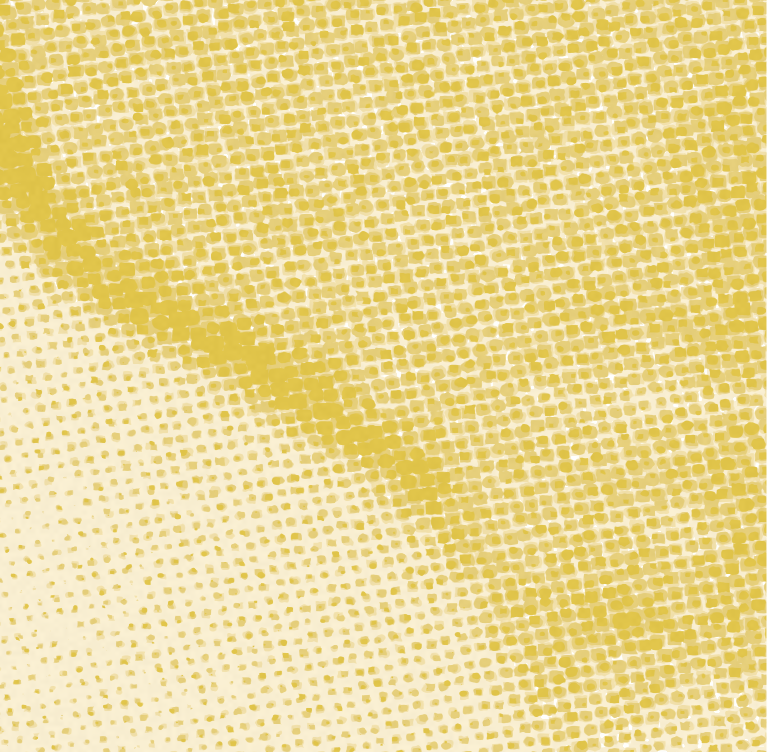
Reproduce this pattern procedurally as a WebGL 2 fragment shader.

```glsl
#version 300 es
precision highp float;
// A yellow halftone print: a gently tilted lattice of rough dots in three stacked inks.
// A tone field (curved edge, dark band beside it, soft blobs) sets dot sizes;
// each ink has its own misregistration, so the overlaps look hand printed.

uniform vec2 u_resolution;
out vec4 outColor;

const vec3 PAPER = vec3(0.975, 0.935, 0.82);
const vec3 PALE  = vec3(0.94, 0.87, 0.65);
const vec3 MID   = vec3(0.90, 0.81, 0.48);
const vec3 DARK  = vec3(0.88, 0.77, 0.29);
const vec3 WHITE = vec3(1.0, 1.0, 0.99);

// Lattice steps along a row and up a column, in canvas heights
const vec2 ROW_STEP = vec2(0.0204, 0.0041);
const vec2 COLUMN_STEP = vec2(-0.0062, 0.0186);
const float PITCH = 0.0202;
const float MISREGISTER = 0.20;  // ink shift, in lattice steps
const float BASE_TONE = 0.76;
const float BAND_TONE = 0.30;
const float BAND_OFFSET = 0.046;
const float BAND_WIDTH = 0.040;
const float BORDER = 0.002;

// Border between the open and the dense area, left to right
const int EDGE_COUNT = 13;
const vec2 EDGE[EDGE_COUNT] = vec2[](
  vec2(-0.05, 0.80), vec2(0.0, 0.715), vec2(0.08, 0.612), vec2(0.174, 0.552),
  vec2(0.267, 0.505), vec2(0.348, 0.459), vec2(0.428, 0.398), vec2(0.508, 0.345),
  vec2(0.575, 0.285), vec2(0.642, 0.198), vec2(0.695, 0.091), vec2(0.735, 0.0),
  vec2(0.78, -0.10));

vec2 hash2(vec2 p) {
  vec3 q = fract(vec3(p.xyx) * vec3(0.1031, 0.1030, 0.0973));
  q += dot(q, q.yzx + 33.33);
  return fract((q.xx + q.yz) * q.zy);
}

float noise(vec2 p) {
  vec2 i = floor(p), f = fract(p);
  f = f * f * (3.0 - 2.0 * f);
  float low = mix(hash2(i).x, hash2(i + vec2(1, 0)).x, f.x);
  float high = mix(hash2(i + vec2(0, 1)).x, hash2(i + vec2(1, 1)).x, f.x);
  return mix(low, high, f.y);
}

float blob(vec2 p, vec2 center, vec2 size) {
  vec2 q = (p - center) / size;
  return exp(-dot(q, q));
}

// Signed distance to the edge, positive on the dense side
float edgeDistance(vec2 p) {
  float d = 10.0, side = 1.0;
  for (int i = 0; i < EDGE_COUNT - 1; i++) {
    vec2 a = EDGE[i], ab = EDGE[i + 1] - a, ap = p - a;
    d = min(d, length(ap - ab * clamp(dot(ap, ab) / dot(ab, ab), 0.0, 1.0)));
    float t = ap.x / ab.x;
    if (t >= 0.0 && t < 1.0) side = ap.y < ab.y * t ? -1.0 : 1.0;
  }
  return d * side;
}

float toneAt(vec2 p) {
  float s = edgeDistance(p);
  // Open area: fades away from the edge and to the lower left
  float open = 0.13 + 0.24 * exp(s * 7.0) + 0.10 * smoothstep(0.0, 0.5, p.x);
  open -= 0.10 * blob(p, vec2(0.0, 0.20), vec2(0.10, 0.14));
  // Dense area: dark band, side shadows and pale streaks
  float bandX = (s - BAND_OFFSET) / BAND_WIDTH;
  float dense = BASE_TONE + BAND_TONE * exp(-bandX * bandX)
              * mix(1.0, 0.15, smoothstep(0.52, 0.70, p.x));
  dense += 0.22 * blob(p, vec2(0.0, 0.88), vec2(0.04, 0.20));
  dense += 0.14 * blob(p, vec2(1.0, 0.72), vec2(0.10, 0.22));
  dense += 0.13 * blob(p, vec2(0.86, 0.57), vec2(0.13, 0.05));
  dense += 0.22 * blob(p, vec2(0.82, 0.175), vec2(0.07, 0.04));
  dense += 0.20 * blob(p, vec2(1.0, 0.29), vec2(0.06, 0.13));
  dense -= 0.28 * blob(p, vec2(0.86, 0.470), vec2(0.17, 0.022));
  dense -= 0.20 * blob(p, vec2(0.89, 0.305), vec2(0.08, 0.025));
  dense -= 0.26 * blob(p, vec2(0.92, 0.0), vec2(0.24, 0.08));
  dense -= 0.06 * blob(p, vec2(0.64, 0.72), vec2(0.06, 0.14));
  dense += 0.10 * (noise(p * 14.0) - 0.5);
  return mix(open, dense, smoothstep(-0.04, 0.03, s));
}

// Rough dot between a disc and a square, a little wider than tall
float dotDistance(vec2 q, float radius, float squareness) {
  q = abs(q) * vec2(0.92, 1.10);
  return mix(length(q), max(q.x, q.y) * 1.12, squareness) - radius;
}

void main() {
  vec2 p = gl_FragCoord.xy / u_resolution.y;
  float blur = 0.8 / u_resolution.y;
  mat2 lattice = mat2(ROW_STEP, COLUMN_STEP);
  vec2 home = floor(inverse(lattice) * p);
  vec3 cover = vec3(0.0);  // pale, mid and dark ink
  float wobble = (noise(p * 230.0) - 0.5) * PITCH * 0.12;

  for (int j = -1; j <= 1; j++)
  for (int i = -1; i <= 1; i++) {
    vec2 cell = home + vec2(i, j);
    vec2 center = lattice * (cell + 0.5);
    float tone = toneAt(center);
    vec2 rnd = hash2(cell + 211.0);
    float mid = 0.12 + 0.43 * tone + 0.08 * (rnd.x - 0.5);
    float dark = 0.36 * tone - 0.01 + 0.65 * max(tone - 0.8, 0.0) + 0.26 * (rnd.y - 0.5);
    mid *= mix(smoothstep(0.15, 0.4, rnd.y + tone), 1.0, step(0.4, tone));
    vec3 radius = vec3(mid + 0.05, mid, dark) * PITCH;
    for (int k = 0; k < 3; k++) {
      vec2 shift = (hash2(cell + 57.0 * float(k + 1)) - 0.5) * MISREGISTER * PITCH;
      float d = dotDistance(p - center - shift * (1.0 + 0.5 * float(k)), radius[k],
                            hash2(cell.yx + 91.0 + float(k)).x) + wobble;
      cover[k] = max(cover[k], 1.0 - smoothstep(-blur, blur, d));
    }
  }

  // Stack the inks over paper with a few bare white flecks
  float fleck = smoothstep(0.82, 0.88, noise(p * 130.0 + 40.0)) * step(0.0, edgeDistance(p));
  vec3 color = mix(PAPER, WHITE, fleck);
  color = mix(color, PALE, cover.x * 0.9);
  color = mix(color, MID, cover.y);
  color = mix(color, DARK, cover.z);
  color += 0.02 * (noise(p * 160.0) - 0.5);
  float right = u_resolution.x / u_resolution.y - p.x;
  color = mix(WHITE, color, smoothstep(BORDER - blur, BORDER + blur, right));
  outColor = vec4(clamp(color, 0.0, 1.0), 1.0);
}
```
